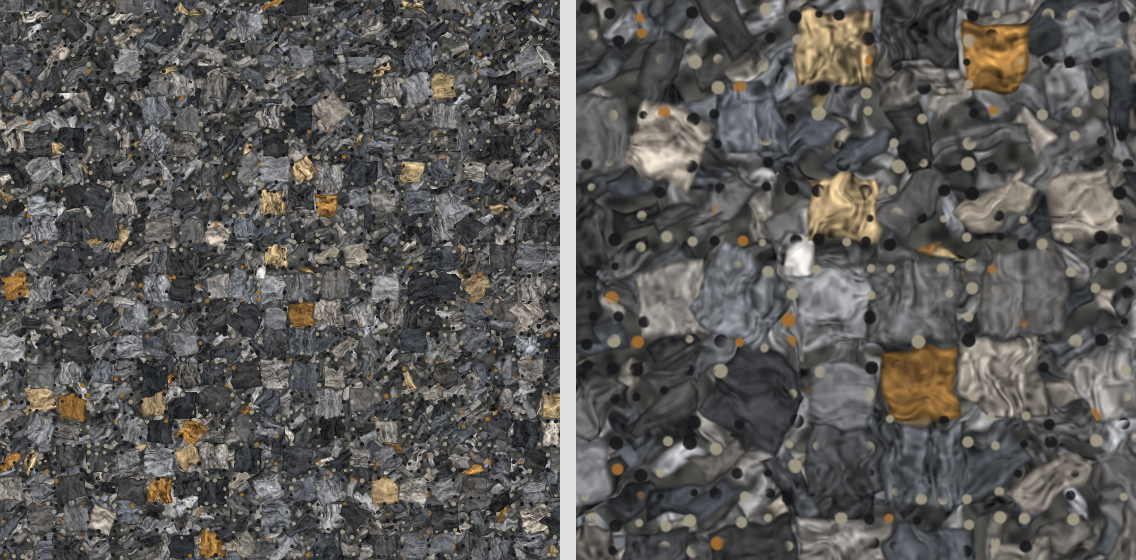
Left, the full canvas; right, a detail of the centre.
This texture is drawn by a three.js fragment shader. Its source:

```glsl
// Crushed stone mosaic: squarish grey and tan chips over streaky shards and gritty dots.
varying vec2 vUv;

const vec3 GAP_COLOR = vec3(0.25, 0.25, 0.24);
const vec3 COOL_TINT = vec3(0.94, 0.99, 1.07);
const vec3 WARM_TINT = vec3(1.07, 1.00, 0.91);
const vec3 TAN_STONE = vec3(0.62, 0.54, 0.41);
const vec3 OCHRE_STONE = vec3(0.57, 0.42, 0.23);
const vec3 PALE_DOT = vec3(0.64, 0.61, 0.52);
const vec3 DARK_DOT = vec3(0.09, 0.09, 0.10);
const vec3 OCHRE_DOT = vec3(0.64, 0.43, 0.19);
const float DARKEST = 0.17;       // tone range of the grey stones
const float LIGHTEST = 0.58;
const float STREAK_CONTRAST = 2.3;
const float EDGE = 0.0012;        // softness of stone outlines
const float RIM = 0.0035;         // width of the dark stone border
const float ROUGHNESS = 0.007;    // waviness of stone outlines
const float BLOCK_GRID = 19.5;
const float SHARD_GRID = 25.0;
const float RUBBLE_GRID = 42.0;
const float DOT_GRID = 66.0;

float hash(vec2 p) {
  return fract(sin(dot(p, vec2(127.1, 311.7))) * 43758.5453);
}

float noise(vec2 p) {
  vec2 i = floor(p);
  vec2 f = fract(p);
  f = f * f * (3.0 - 2.0 * f);
  float low = mix(hash(i), hash(i + vec2(1.0, 0.0)), f.x);
  float high = mix(hash(i + vec2(0.0, 1.0)), hash(i + 1.0), f.x);
  return mix(low, high, f.y);
}

vec2 rotate(vec2 p, float angle) {
  float c = cos(angle);
  float s = sin(angle);
  return vec2(c * p.x + s * p.y, c * p.y - s * p.x);
}

// Brightness variation around zero: bent veins, fine streaks and grit
float streaks(vec2 q, float seed) {
  vec2 bent = q + 0.012 * (noise(q * 55.0 + seed) - 0.5);
  float veins = noise(bent * vec2(35.0, 170.0) + seed) - 0.5;
  float lines = noise(bent * vec2(130.0, 400.0) + seed) - 0.5;
  float grit = noise(q * 330.0 + seed) - 0.5;
  return 0.28 * veins + 0.22 * lines + 0.20 * grit;
}

vec3 stoneColor(vec2 id, float tanShare) {
  float tone = mix(DARKEST, LIGHTEST, hash(id + 3.1));
  float warmth = clamp(0.65 * hash(id + 5.7) + 1.2 * (tone - 0.3), 0.0, 1.0);
  vec3 grey = tone * mix(COOL_TINT, WARM_TINT, warmth);
  float ochre = step(0.65, hash(id + 9.3));
  vec3 tanColor = mix(TAN_STONE, OCHRE_STONE, ochre);
  return mix(grey, tanColor, step(hash(id + 7.9), tanShare));
}

// Lays scattered stones over base; alpha keeps the depth inside the top stone
vec4 layStones(vec4 base, vec2 p, float grid, vec2 halfSize, float lean,
               float turn, float presence, float tanShare) {
  vec2 cell = floor(p * grid);
  vec2 wobble = vec2(noise(p * 85.0), noise(p * 85.0 + 41.0)) - 0.5;
  for (int y = -1; y <= 1; y++) {
    for (int x = -1; x <= 1; x++) {
      vec2 home = cell + vec2(float(x), float(y));
      vec2 id = home + grid * 7.0;
      if (hash(id) > presence) continue;
      vec2 jitter = vec2(hash(id + 11.3), hash(id + 17.9)) - 0.5;
      vec2 q = p - (home + 0.5 + 0.35 * jitter) / grid + ROUGHNESS * wobble;
      float spin = 2.0 * hash(id + 23.1) - 1.0;
      q = rotate(q, lean + turn * spin * spin * spin);

      // Box with one corner or side broken off
      vec2 size = halfSize * mix(0.78, 1.1, hash(id + 29.7)) / grid;
      vec2 reach = abs(q) - size;
      float d = max(reach.x, reach.y);
      float cutAngle = 6.2832 * hash(id + 31.3);
      float cut = dot(q / size, vec2(cos(cutAngle), sin(cutAngle)));
      d = max(d, (cut - mix(0.65, 1.5, hash(id + 37.7))) * size.y);
      if (d > EDGE) continue;

      float seed = 60.0 * hash(id + 43.3);
      float quarter = 1.5708 * step(0.5, hash(id + 47.1));
      vec2 grain = rotate(q, quarter * step(0.9, halfSize.y / halfSize.x));
      float strength = STREAK_CONTRAST * mix(0.6, 1.4, hash(id + 53.9));
      vec3 color = stoneColor(id, tanShare) * (1.0 + strength * streaks(grain, seed));
      color *= mix(0.65, 1.0, smoothstep(0.0, RIM, -d));
      base = mix(base, vec4(color, -d), smoothstep(EDGE, -EDGE, d));
    }
  }
  return base;
}

// Small round grit that gathers in the joints between stones
vec3 scatterDots(vec3 base, vec2 p, float depth) {
  vec2 cell = floor(p * DOT_GRID);
  vec2 center = 0.5 + 0.4 * (vec2(hash(cell + 61.3), hash(cell + 67.7)) - 0.5);
  float radius = mix(0.15, 0.29, hash(cell + 71.9));
  float dist = length(fract(p * DOT_GRID) - center);
  float kind = hash(cell + 73.1);
  vec3 color = mix(DARK_DOT, PALE_DOT, step(0.48, kind));
  color = mix(color, OCHRE_DOT, step(0.91, kind));
  float cover = smoothstep(radius + 0.05, radius - 0.07, dist);
  cover *= step(hash(cell + 79.3), 0.62) * smoothstep(0.009, 0.004, depth);
  return mix(base, color, 0.9 * cover);
}

void main() {
  vec2 p = vUv;
  vec4 ground = vec4(GAP_COLOR * (0.5 + noise(p * 150.0)), 0.0);
  ground = layStones(ground, p, RUBBLE_GRID, vec2(0.72, 0.34), 0.5, 6.0, 0.9, 0.03);
  ground = layStones(ground, p, SHARD_GRID, vec2(0.64, 0.27), 0.6, 5.0, 0.7, 0.02);
  float blockShare = mix(0.62, 0.3, smoothstep(0.6, 0.95, p.y));
  float tanShare = mix(0.12, 0.02, smoothstep(0.6, 0.85, p.y));
  ground = layStones(ground, p, BLOCK_GRID, vec2(0.48, 0.46), 0.0, 0.9, blockShare, tanShare);
  gl_FragColor = vec4(scatterDots(ground.rgb, p, ground.a), 1.0);
}
```
